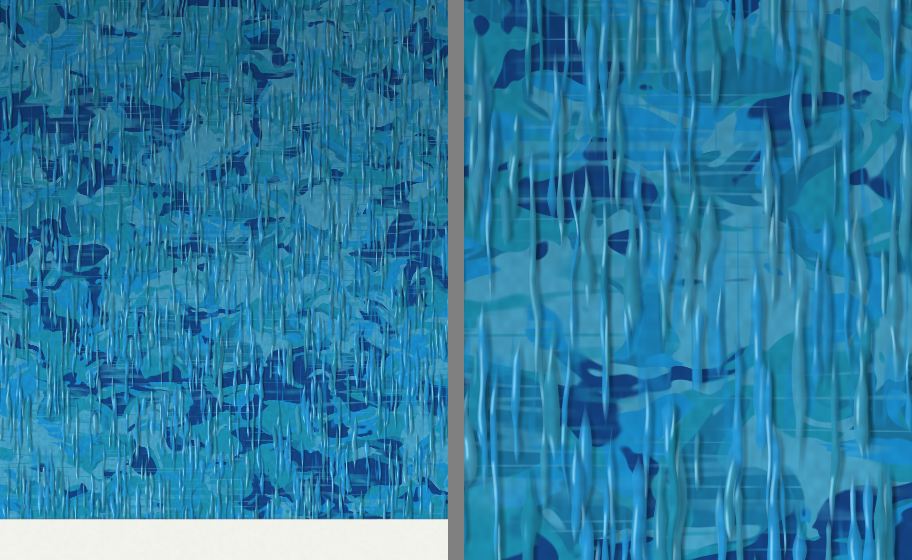
Left, the full canvas; right, a detail of the centre.
Give the GLSL for this texture, as a WebGL 1 fragment shader.

```glsl
precision highp float;
// Thick blue paint above a pale wall strip: hard-edged noise flakes in teal,
// grey-blue and navy, crossed by thin horizontal scrapes and overlaid with
// layers of raised vertical drips, each lit from the left.
uniform vec2 u_resolution;

const vec3 TEAL = vec3(0.10, 0.51, 0.63);
const vec3 DEEP_TEAL = vec3(0.09, 0.42, 0.58);
const vec3 GREY_BLUE = vec3(0.25, 0.58, 0.71);
const vec3 AZURE = vec3(0.09, 0.51, 0.74);
const vec3 NAVY = vec3(0.07, 0.24, 0.47);
const vec3 DRIP_BLUE = vec3(0.14, 0.56, 0.79);
const vec3 GLOSS = vec3(0.62, 0.85, 0.94);
const vec3 WALL = vec3(0.95, 0.95, 0.93);

const float WALL_TOP = 0.073;
const vec2 FLAKE_FREQ = vec2(25.0, 34.0);
const vec2 CLUSTER_FREQ = vec2(5.0, 10.0);
const float NAVY_LEVEL = 0.63;
const int DRIP_LAYERS = 6;
const vec2 DRIP_CELL = vec2(0.021, 0.15);
const float DRIP_CHANCE = 0.6;
const float DRIP_HALF_WIDTH = 0.0030;

float hash(vec2 p) {
    vec3 q = fract(vec3(p.xyx) * 0.1031);
    q += dot(q, q.yzx + 33.33);
    return fract((q.x + q.y) * q.z);
}

float noise(vec2 p) {
    vec2 i = floor(p);
    vec2 f = fract(p);
    f = f * f * (3.0 - 2.0 * f);
    return mix(mix(hash(i), hash(i + vec2(1.0, 0.0)), f.x),
               mix(hash(i + vec2(0.0, 1.0)), hash(i + 1.0), f.x), f.y);
}

float fbm(vec2 p) {
    float sum = 0.0;
    float amp = 0.55;
    for (int i = 0; i < 3; i++) {
        sum += amp * noise(p);
        p = mat2(1.6, 1.2, -1.2, 1.6) * p + 17.3;
        amp *= 0.5;
    }
    return sum / 0.9625;
}

// Sharp but smoothed cut through a noise field
float cut(float level, float n) {
    return smoothstep(level - 0.018, level + 0.018, n);
}

// Flat flakes of paint, gathered in wide horizontal clusters
vec3 flakes(vec2 p) {
    vec2 q = p * FLAKE_FREQ;
    q += 1.5 * vec2(noise(q * 0.9 + 5.0), noise(q * 0.9 + 41.0));
    float cluster = fbm(p * CLUSTER_FREQ + 9.0) - 0.5;
    vec3 c = mix(TEAL, DEEP_TEAL, cut(0.58, fbm(q * 0.9 + 70.0)));
    c = mix(c, GREY_BLUE, cut(0.53, fbm(q + 130.0) - 0.5 * cluster));
    c = mix(c, AZURE, cut(0.62, fbm(q * 1.2 + 210.0)));
    return mix(c, NAVY, cut(NAVY_LEVEL, fbm(q + 300.0) + 0.65 * cluster));
}

// Thin broken ridges; freq stretches them along one axis
float scrape(vec2 p, vec2 freq, float seed) {
    float ridge = 1.0 - abs(2.0 * noise(p * freq + seed) - 1.0);
    float broken = smoothstep(0.45, 0.65, fbm(p * vec2(14.0, 18.0) + seed));
    return smoothstep(0.72, 0.94, ridge) * broken;
}

// One layer of raised drips painted over the colour below
vec3 addDrips(vec3 c, vec2 p, float seed, float px) {
    p.x += 0.004 * (noise(p * vec2(30.0, 38.0) + seed) - 0.5) + seed * 0.0137;
    float column = floor(p.x / DRIP_CELL.x);
    p.y += DRIP_CELL.y * hash(vec2(column, seed));
    vec2 id = vec2(column, floor(p.y / DRIP_CELL.y)) + seed * 13.0;
    vec2 local = fract(p / DRIP_CELL);

    float halfLength = mix(0.13, 0.47, hash(id + 3.1));
    float along = abs(local.y - 0.5) / halfLength;
    float taper = 1.0 - smoothstep(0.55, 1.0, along);
    float swell = 0.3 + 1.1 * noise(vec2(p.y * 55.0, column + seed * 7.0));
    float width = DRIP_HALF_WIDTH * swell * mix(0.45, 1.25, hash(id + 8.7));
    width = width * taper + 0.0001;
    float dx = (local.x - mix(0.35, 0.65, hash(id + 5.3))) * DRIP_CELL.x;

    float present = step(hash(id), DRIP_CHANCE) * taper;
    float body = present * (1.0 - smoothstep(width - px * 0.6, width + px * 0.6, abs(dx)));
    float shadow = present * (1.0 - smoothstep(0.0, 0.003, abs(dx - width - 0.001)));
    float shine = 1.0 - smoothstep(0.0, 0.0012 + px * 0.5, abs(dx + 0.4 * width));
    shine *= smoothstep(0.42, 0.8, noise(vec2(p.y * 75.0, column * 3.7 + seed)));

    vec3 paint = mix(DRIP_BLUE, mix(TEAL, GREY_BLUE, hash(id + 2.2)), step(0.5, hash(id + 6.4)));
    paint *= 1.0 - 0.22 * smoothstep(-0.2, 1.0, dx / width);
    paint = mix(paint, GLOSS, 0.75 * shine);
    c *= 1.0 - 0.24 * shadow;
    return mix(c, paint, body * 0.92);
}

void main() {
    vec2 p = gl_FragCoord.xy / u_resolution.y;
    float px = 1.0 / u_resolution.y;

    vec3 c = flakes(p);
    c = mix(c, TEAL, 0.65 * scrape(p, vec2(11.0, 125.0), 20.0));
    c = mix(c, GREY_BLUE, 0.6 * scrape(p, vec2(9.0, 150.0), 60.0));
    c = mix(c, AZURE, 0.6 * scrape(p, vec2(150.0, 10.0), 90.0));
    for (int i = 0; i < DRIP_LAYERS; i++) {
        c = addDrips(c, p, float(i) + 1.0, px);
    }

    // Surface grain and light that falls off toward the top
    c *= 0.95 + 0.10 * noise(p * vec2(260.0, 190.0));
    c *= mix(1.08, 0.82, smoothstep(0.25, 1.0, p.y));

    // Lower canvas edge and the wall below it
    c *= 1.0 - 0.2 * (1.0 - smoothstep(0.0, 0.004, p.y - WALL_TOP));
    vec3 wall = WALL + 0.012 * (noise(p * 180.0) - 0.5);
    float painted = smoothstep(WALL_TOP - px, WALL_TOP + px, p.y);
    gl_FragColor = vec4(mix(wall, c, painted), 1.0);
}
```
